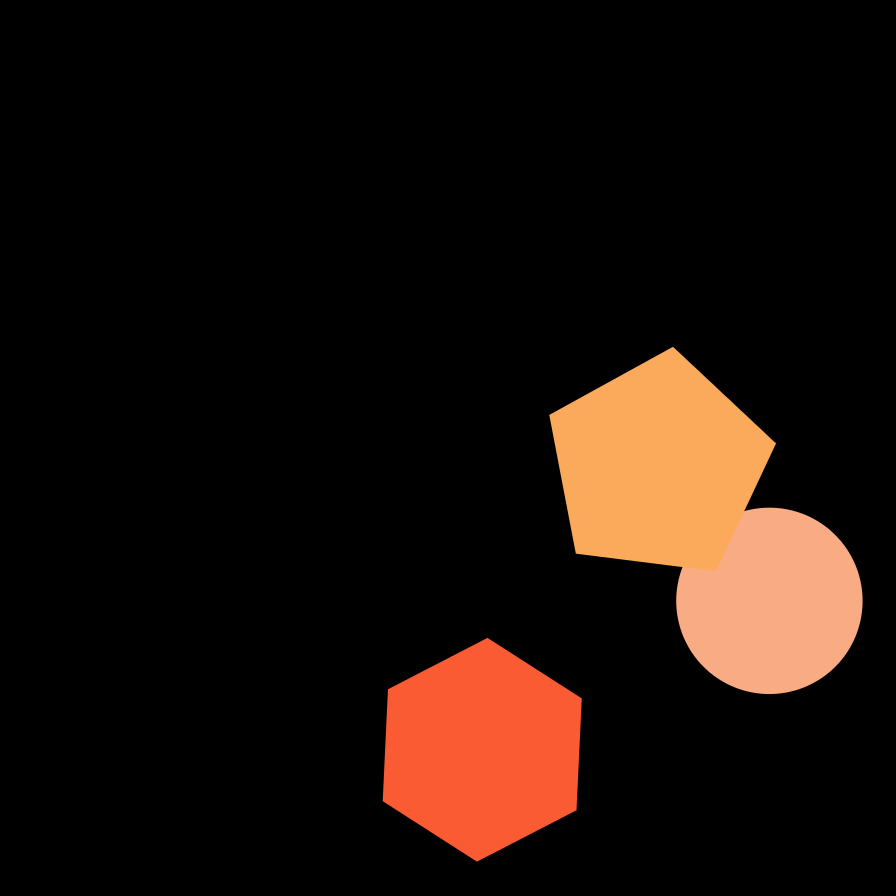
This background is drawn by a WebGL 1 fragment shader. Its source:

```glsl
precision highp float;
// Flat orange pentagon, peach disc and red hexagon on a black background.

uniform vec2 u_resolution;

// Signed distance to the sides of a regular polygon; the first corner
// sits "turn" radians clockwise from straight up.
float polygon(vec2 p, float sides, float radius, float turn) {
  float sector = 6.283185 / sides;
  float angle = mod(atan(p.x, p.y) - turn, sector) - 0.5 * sector;
  return length(p) * cos(angle) - radius * cos(0.5 * sector);
}

float disc(vec2 p, float radius) {
  return length(p) - radius;
}

// Coverage of a shape, smoothed over one pixel.
float fill(float dist) {
  return clamp(0.5 - dist * u_resolution.y, 0.0, 1.0);
}

void main() {
  vec2 uv = gl_FragCoord.xy / u_resolution.y;
  vec3 color = vec3(0.0);

  // Shapes from back to front
  float hexagon = polygon(uv - vec2(0.5382, 0.1632), 6.0, 0.125, 0.047);
  color = mix(color, vec3(0.98, 0.355, 0.20), fill(hexagon));

  float circle = disc(uv - vec2(0.8587, 0.3294), 0.104);
  color = mix(color, vec3(0.975, 0.67, 0.515), fill(circle));

  float pentagon = polygon(uv - vec2(0.7344, 0.4799), 5.0, 0.1341, 0.125);
  color = mix(color, vec3(0.985, 0.665, 0.355), fill(pentagon));

  gl_FragColor = vec4(color, 1.0);
}
```
